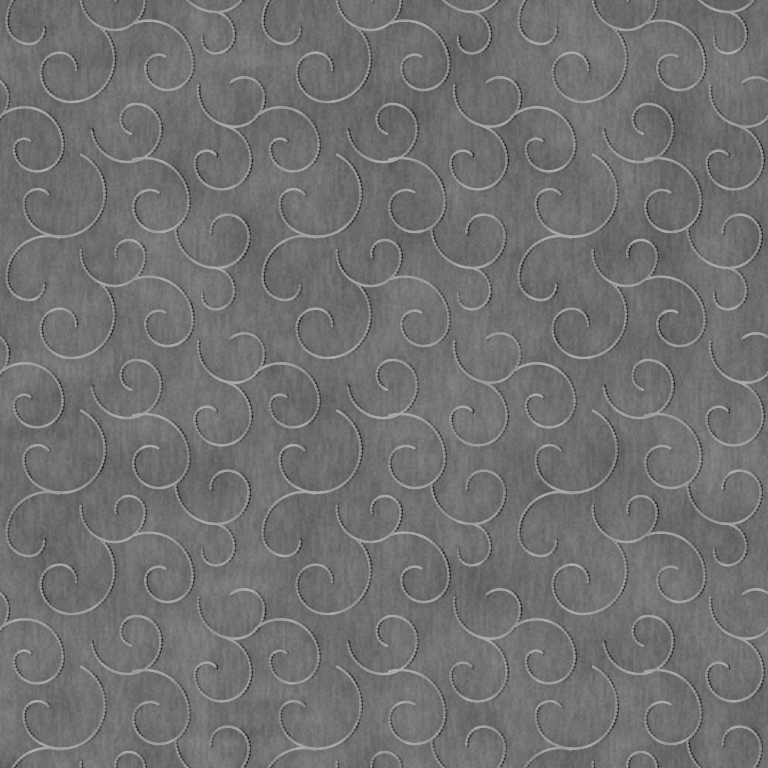
Reproduce this pattern procedurally as a WebGL 1 fragment shader.

```glsl
precision highp float;
// Grey cloth quilted with pale stitched scrolls, three tiles each way.
// Each scroll is a chain of tangent arcs; the nearest arc gives thread,
// stitches and relief, while value noise over the canvas wears the cloth.

#define REPEATS 3.0
#define UNITS 384.0        // drawing units along one tile
#define THREAD_HALF 1.95   // half width of the thread, in drawing units
#define STITCH 5.5         // stitch spacing, in drawing units
#define CLOTH vec3(0.441)
#define THREAD vec3(0.645)
#define SHADE_DEPTH 0.30   // darkness of the stitch holes
#define CLOUD 0.13
#define GRAIN 0.055
#define CREASE 0.07

uniform vec2 u_resolution;

const float PI = 3.14159265;

float hash(vec2 p) {
  vec3 q = fract(p.xyx * 0.1031);
  q += dot(q, q.yzx + 33.33);
  return fract((q.x + q.y) * q.z);
}

float noise(vec2 p) {
  vec2 i = floor(p), f = fract(p);
  f = f * f * (3.0 - 2.0 * f);
  return mix(mix(hash(i), hash(i + vec2(1.0, 0.0)), f.x),
             mix(hash(i + vec2(0.0, 1.0)), hash(i + 1.0), f.x), f.y);
}

float clouds(vec2 p) {
  float sum = 0.0, weight = 0.5;
  for (int i = 0; i < 4; i++) {
    sum += weight * noise(p);
    p = p * 2.03 + 17.3;
    weight *= 0.55;
  }
  return sum;
}

vec2 direction(float angle) { return vec2(cos(angle), sin(angle)); }

// Nearest thread so far: x distance, yz offset from it, w length along it
vec4 nearest = vec4(1e4);
vec2 nearestNormal = vec2(0.0);

void arc(vec2 p, vec2 centre, float radius, float from, float to) {
  vec2 q = mod(p - centre + 0.5 * UNITS, UNITS) - 0.5 * UNITS;
  float middle = 0.5 * (from + to), halfSweep = 0.5 * abs(to - from);
  float turn = mod(atan(q.y, q.x) - middle + PI, 2.0 * PI) - PI;
  turn = clamp(turn, -halfSweep, halfSweep);
  vec2 normal = direction(middle + turn);
  vec2 offset = q - radius * normal;
  float d = length(offset);
  if (d < nearest.x) {
    nearest = vec4(d, offset, radius * turn);
    nearestNormal = normal;
  }
}

// Four tangent arcs: first centre, start angle, radii and end angles (degrees)
void scroll(vec2 p, vec2 centre, float start, vec4 radii, vec4 ends) {
  float from = radians(start);
  for (int i = 0; i < 4; i++) {
    float to = radians(ends[i]);
    arc(p, centre, radii[i], from, to);
    if (i < 3) centre += (radii[i] - radii[i < 3 ? i + 1 : 3]) * direction(to);
    from = to;
  }
}

void drawScrolls(vec2 p) {
  // Bowls curling upward
  scroll(p, vec2(191, 189), 172.0, vec4(54, 50, 37, 23), vec4(90, 0, -90, -250));
  scroll(p, vec2(172, -6), 183.0, vec4(51, 45, 24, 20), vec4(90, 0, -90, -195));
  scroll(p, vec2(325, 340), 175.0, vec4(62, 48, 32, 25), vec4(90, 0, -90, -185));
  scroll(p, vec2(352, 135), 187.0, vec4(55, 44, 30, 30), vec4(90, 0, -90, -132));
  // Spirals winding inward
  scroll(p, vec2(217, 303), -105.0, vec4(66, 45, 38, 25), vec4(0, 90, 180, 300));
  scroll(p, vec2(106, 88), -48.0, vec4(65, 45, 29, 24), vec4(90, 180, 270, 365));
  scroll(p, vec2(223, 97), -110.0, vec4(66, 38, 33, 20), vec4(0, 90, 180, 300));
  scroll(p, vec2(322, 240), -70.0, vec4(54, 44, 40, 18), vec4(0, 90, 180, 320));
  scroll(p, vec2(37, 218), -132.0, vec4(57, 39, 34, 15), vec4(0, 90, 180, 310));
  scroll(p, vec2(92, 290), -63.0, vec4(65, 48, 21, 21), vec4(120, 180, 310, 320));
  // Hooked tails
  scroll(p, vec2(316, 436), -80.0, vec4(35, 28, 20, 20), vec4(0, 90, 150, 190));
  scroll(p, vec2(72, 416), -75.0, vec4(62, 34, 22, 22), vec4(-180, -270, -340, -362));
}

void main() {
  vec2 uv = gl_FragCoord.xy / u_resolution;
  vec2 tile = vec2(uv.x, 1.0 - uv.y) * REPEATS;
  float pixel = UNITS * REPEATS / u_resolution.x;
  drawScrolls(tile * UNITS);

  // Mottled cloth with upright fibres, pale columns and broken creases
  float tone = CLOUD * (clouds(uv * vec2(15.0, 13.0)) - 0.53);
  tone += GRAIN * (noise(uv * vec2(260.0, 60.0)) - 0.5);
  tone += GRAIN * (noise(uv * vec2(430.0, 310.0) + 9.0) - 0.5);
  float column = (fract(tile.x) - 0.79) / 0.05;
  tone += 0.04 * exp(-column * column) * (noise(uv * vec2(9.0, 14.0)) - 0.2);
  float patch_ = smoothstep(0.62, 0.9, noise(uv * vec2(4.0, 9.0) + 3.7));
  tone += CREASE * patch_ * (noise(uv * vec2(6.0, 62.0)) - 0.55);

  // Soft sunken cloth beside the seam
  float d = nearest.x;
  tone -= 0.022 * exp(-d * d / 90.0);
  vec3 colour = CLOTH + tone;

  // Stitch holes, darkest to the right of upright runs
  float upright = smoothstep(0.35, 0.95, abs(nearestNormal.x));
  float gap = (nearest.y - 2.4) / (1.1 + 0.35 * pixel);
  float stitch = 0.5 + 0.5 * cos(2.0 * PI * nearest.w / STITCH);
  float wear = noise(uv * 90.0);
  float hole = exp(-gap * gap) * (1.0 - smoothstep(3.0, 5.5, d));
  float thread = 1.0 - smoothstep(THREAD_HALF - 0.5 * pixel, THREAD_HALF + 0.5 * pixel, d);
  vec3 yarn = THREAD + 0.10 * (wear - 0.5) - 0.09 * upright * stitch;
  colour = mix(colour, yarn, thread * mix(0.95, 0.8, upright));
  colour -= SHADE_DEPTH * hole * upright * (0.3 + 0.7 * stitch) * (0.5 + 0.7 * wear);

  gl_FragColor = vec4(clamp(colour, 0.0, 1.0), 1.0);
}
```
